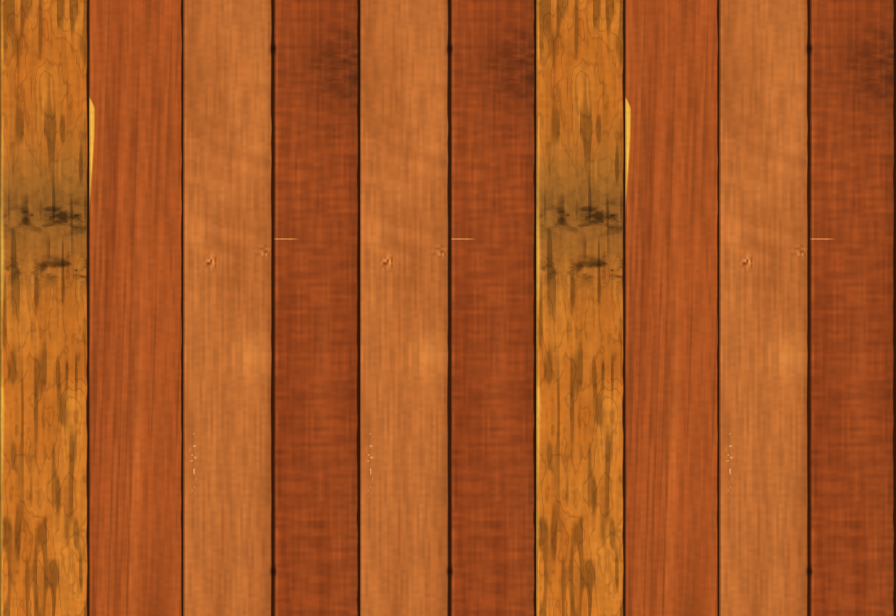
A WebGL 1 fragment shader for this texture:

```glsl
precision highp float;
// Upright timber boards: a golden, a red, then two brown/dark pairs, repeating.
// Folding x makes each board recur with its own marks; stretched value noise
// gives the grain, and soft blobs place stains, knots, sapwood and nail holes.
uniform vec2 u_resolution;

float hash(vec2 p) {
  vec3 q = fract(vec3(p.xyx) * 0.1031);
  q += dot(q, q.yzx + 33.33);
  return fract((q.x + q.y) * q.z);
}

float noise(vec2 p) {
  vec2 i = floor(p), f = fract(p);
  f = f * f * (3.0 - 2.0 * f);
  return mix(mix(hash(i), hash(i + vec2(1, 0)), f.x),
             mix(hash(i + vec2(0, 1)), hash(i + vec2(1, 1)), f.x), f.y);
}

float fbm(vec2 p) {
  float sum = 0.0, amp = 0.5;
  for (int i = 0; i < 4; i++) {
    sum += amp * noise(p);
    p = p * 2.03 + 17.0;
    amp *= 0.5;
  }
  return sum;
}

float blob(vec2 d, vec2 radius) {
  d /= radius;
  return exp(-dot(d, d));
}

// Golden board: wavy figure, weathered band and yellow sapwood edge
vec3 goldenBoard(vec2 p, float u) {
  float figure = fbm(p * vec2(38.0, 14.0) + 5.0);
  float line = abs(fract(figure * 7.0 + u) - 0.5) * 2.0;
  vec3 c = mix(vec3(0.66, 0.34, 0.10), vec3(0.81, 0.49, 0.17), figure * 1.3);
  c *= 0.93 + 0.11 * smoothstep(0.0, 0.4, line);
  float weather = exp(-pow((p.y - 0.45) / 0.075, 2.0));
  c = mix(c, vec3(0.53, 0.36, 0.16), weather * 0.65);
  float stain = exp(-pow((p.y - 0.445) / 0.016, 2.0)) + exp(-pow((p.y - 0.387) / 0.013, 2.0));
  stain *= smoothstep(0.35, 0.75, fbm(p * vec2(70.0, 130.0))) * (0.6 + 0.7 * u);
  c = mix(c, vec3(0.23, 0.14, 0.06), min(stain, 1.0) * 0.85);
  c *= 1.0 - 0.25 * smoothstep(0.6, 0.85, noise(p * vec2(200.0, 22.0)));
  float sap = 1.0 - smoothstep(0.002, 0.008, p.x + 0.004 * noise(vec2(p.y * 30.0, 2.0)));
  return mix(c, vec3(0.95, 0.70, 0.27), sap * (1.0 - 0.65 * smoothstep(0.4, 0.62, p.y)));
}

// Red board: slanting grain fan and a tapering yellow sliver at its left
vec3 redBoard(vec2 p, float u) {
  float slant = u - 0.32 * p.y;
  vec3 c = mix(vec3(0.60, 0.27, 0.11), vec3(0.72, 0.36, 0.15), fbm(vec2(slant * 9.0, p.y * 2.0)));
  c += vec3(0.07, 0.05, 0.02) * blob(vec2(slant - 0.45, p.y - 0.15), vec2(0.12, 0.3));
  c *= 1.0 - 0.10 * smoothstep(0.6, 0.9, noise(vec2(slant * 30.0, p.y * 4.0)));
  float sliver = 0.007 * smoothstep(0.41, 0.56, p.y) * (1.0 - smoothstep(0.565, 0.585, p.y));
  float sap = 1.0 - smoothstep(sliver - 0.002, sliver + 0.001, p.x - 0.099);
  return mix(c, vec3(0.93, 0.69, 0.25), sap * smoothstep(0.0, 0.003, sliver));
}

// Brown board: rippled sheen, two knots and pale chips
vec3 brownBoard(vec2 p, float u) {
  vec3 c = mix(vec3(0.66, 0.35, 0.15), vec3(0.78, 0.45, 0.21), fbm(p * vec2(45.0, 5.0)) * 1.2);
  float ripple = noise(vec2(p.x * 24.0, p.y * 75.0 + p.x * 20.0)) - 0.4;
  c += vec3(0.11, 0.08, 0.05) * ripple * blob(vec2(u - 0.5, p.y - 0.5), vec2(0.7, 0.13));
  c += vec3(0.09, 0.08, 0.04) * blob(vec2(u - 0.8, p.y - 0.29), vec2(0.25, 0.025));
  float fleck = noise(p * vec2(420.0, 300.0));
  float knots = blob(p - vec2(0.297, 0.407), vec2(0.008, 0.006))
              + blob(p - vec2(0.236, 0.395), vec2(0.008, 0.007));
  c += vec3(0.42, 0.38, 0.26) * knots * (fleck - 0.45);
  float chips = blob(p - vec2(0.216, 0.172), vec2(0.003, 0.032)) * smoothstep(0.6, 0.8, fleck);
  c = mix(c, vec3(0.91, 0.70, 0.48), chips * 0.8);
  return c * (1.0 - 0.12 * smoothstep(0.85, 1.0, u));
}

// Dark board: saw marks, a short crack and a smudge near the top
vec3 darkBoard(vec2 p, float u, float px) {
  vec3 c = mix(vec3(0.54, 0.23, 0.09), vec3(0.66, 0.32, 0.14), fbm(p * vec2(50.0, 4.0)));
  c *= 0.93 + 0.14 * noise(p * vec2(45.0, 230.0));
  float smudge = blob(vec2(u - 0.85, p.y - 0.61), vec2(0.45, 0.045));
  c = mix(c, vec3(0.27, 0.13, 0.07), smudge * fbm(p * vec2(60.0, 200.0)));
  float crack = 1.0 - smoothstep(0.0006, 0.0006 + px, abs(p.y - 0.421 + 0.002 * u));
  c = mix(c, vec3(0.84, 0.51, 0.27), crack * (1.0 - smoothstep(0.2, 0.32, u)) * 0.75);
  return c * (1.0 - 0.12 * smoothstep(0.8, 1.0, u));
}

void main() {
  float px = 1.0 / u_resolution.x;
  vec2 p = gl_FragCoord.xy * px;

  // Six boards per period, the last two repeating the pair before them
  p.x = mod(p.x, 0.5983);
  if (p.x > 0.4013) p.x -= 0.197;

  vec2 span = vec2(0.0, 0.099);
  float gap = 0.002;
  if (p.x > 0.306) { span = vec2(0.306, 0.4013); gap = 0.0025; }
  else if (p.x > 0.2044) { span = vec2(0.2044, 0.306); gap = 0.0032; }
  else if (p.x > 0.099) { span = vec2(0.099, 0.2044); }
  float u = (p.x - span.x) / (span.y - span.x);

  vec3 color = span.x > 0.3 ? darkBoard(p, u, px) : span.x > 0.2 ? brownBoard(p, u)
             : span.x > 0.05 ? redBoard(p, u) : goldenBoard(p, u);

  // Fine fibres and faint cross-cut texture
  color *= 0.90 + 0.13 * noise(p * vec2(330.0, 28.0)) + 0.07 * noise(p * vec2(150.0, 260.0));

  // Worn edges, shadowed gaps and nail holes
  float wear = noise(vec2(p.y * 55.0, span.y * 90.0));
  float right = span.y - p.x, left = p.x - span.x;
  color += vec3(0.09, 0.06, 0.03) * wear * exp(-pow((left - 0.003) / 0.0015, 2.0));
  float shade = 1.0 - smoothstep(gap - px, gap + px, right + 0.0012 * (wear - 0.5));
  color = mix(color, vec3(0.17, 0.07, 0.03), shade * 0.9);
  color *= 0.6 + 0.4 * smoothstep(0.0, 0.0015 + px, left);
  float nails = blob(p - vec2(0.305, 0.633), vec2(0.003, 0.005))
              + blob(p - vec2(0.305, 0.05), vec2(0.003, 0.005));
  color = mix(color, vec3(0.11, 0.05, 0.03), min(nails, 1.0) * 0.85);
  gl_FragColor = vec4(color, 1.0);
}
```
